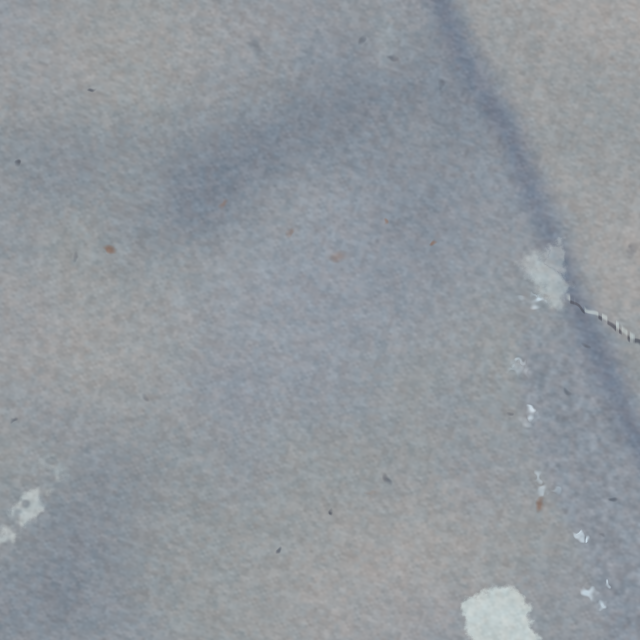
This texture is drawn by a WebGL 2 fragment shader. Its source:

```glsl
#version 300 es
precision highp float;
// Weathered concrete slab with soft stains, a diagonal seam, paint flakes and specks.
uniform vec2 u_resolution;
out vec4 fragColor;

const vec3 GREY = vec3(0.58, 0.60, 0.61);
const vec3 SAND = vec3(0.645, 0.64, 0.638);
const vec3 SLATE = vec3(0.49, 0.525, 0.57);
const vec3 STEEL = vec3(0.55, 0.58, 0.62);
const vec3 HAZE = vec3(0.59, 0.62, 0.66);
const vec3 PAINT = vec3(0.76, 0.80, 0.80);

float hash(vec2 p) {
    return fract(sin(dot(p, vec2(127.1, 311.7))) * 43758.5453);
}

float noise(vec2 p) {
    vec2 i = floor(p), f = fract(p);
    f = f * f * (3.0 - 2.0 * f);
    return mix(mix(hash(i), hash(i + vec2(1, 0)), f.x),
               mix(hash(i + vec2(0, 1)), hash(i + vec2(1, 1)), f.x), f.y);
}

float fbm(vec2 p) {
    float sum = 0.0, amp = 0.5;
    for (int i = 0; i < 5; i++) {
        sum += amp * noise(p);
        p = mat2(1.6, 1.2, -1.2, 1.6) * p + 7.3;
        amp *= 0.5;
    }
    return sum;
}

// Offset from a centre, rotated by an angle and scaled by two radii
vec2 local(vec2 p, vec2 centre, float angle, vec2 radii) {
    float c = cos(angle), s = sin(angle);
    return mat2(c, -s, s, c) * (p - centre) / radii;
}

float stain(vec2 p, vec2 centre, float angle, vec2 radii) {
    vec2 q = local(p, centre, angle, radii);
    return exp(-dot(q, q));
}

float blob(vec2 p, vec2 centre, float angle, vec2 radii, float soft) {
    return 1.0 - smoothstep(1.0 - soft, 1.0 + soft, length(local(p, centre, angle, radii)));
}

float seamX(float y) {
    return mix(1.0, 0.69, (y - 0.32) / 0.68) + 0.010 * sin(y * 9.0 - 5.0);
}

// Broad colour drifts on both sides of the seam
vec3 slab(vec2 p, float side) {
    vec2 w = p + 0.09 * (vec2(fbm(p * 5.0), fbm(p * 5.0 + 31.0)) - 0.48);
    float cloud = fbm(p * 5.0 + 3.0) - 0.48;
    float sand = 0.8 * stain(w, vec2(0.60, 0.10), 0.3, vec2(0.22, 0.12))
               + 0.6 * stain(w, vec2(0.10, 0.47), 0.0, vec2(0.20, 0.13))
               + 0.5 * stain(w, vec2(0.18, 0.93), 0.2, vec2(0.30, 0.10));
    float haze = stain(w, vec2(0.52, 0.57), 0.5, vec2(0.27, 0.17));
    float dark = 0.75 * stain(w, vec2(0.50, 0.82), 0.35, vec2(0.24, 0.08))
               + 0.70 * stain(w, vec2(0.33, 0.70), 0.6, vec2(0.14, 0.06))
               + 0.50 * stain(w, vec2(0.07, 0.76), 0.0, vec2(0.20, 0.07))
               + 0.80 * stain(w, vec2(0.09, 0.12), 0.9, vec2(0.26, 0.13))
               + 0.45 * stain(w, vec2(0.68, 0.73), 1.2, vec2(0.20, 0.09));
    vec3 col = mix(GREY, STEEL, clamp(0.35 + cloud * 2.2, 0.0, 1.0));
    col = mix(col, HAZE, 0.7 * haze);
    col = mix(col, SAND, clamp(sand + cloud * 0.4, 0.0, 1.0));
    col = mix(col, SLATE, clamp(dark + cloud * 0.4, 0.0, 1.0));
    float edge = 0.80 + 0.13 * smoothstep(0.40, 0.0, p.y) + 0.02 * cloud;
    float rough = smoothstep(0.0, 0.03, p.x - edge) * smoothstep(0.56, 0.42, p.y);
    col = mix(col, STEEL - 0.01 + 0.09 * (noise(p * 110.0) - 0.5), 0.8 * rough);
    vec3 far = mix(SAND, GREY, clamp(0.3 + cloud * 2.0, 0.0, 1.0));
    return mix(col, far, 0.9 * smoothstep(0.0, 0.06, side));
}

// Scattered specks, mostly dark and a few rusty
vec3 specks(vec3 col, vec2 p) {
    vec2 q = p + 0.005 * (vec2(noise(p * 130.0), noise(p * 130.0 + 23.0)) - 0.5);
    for (int i = 0; i < 26; i++) {
        float k = float(i);
        vec2 c = vec2(hash(vec2(k, 1.7)), hash(vec2(k, 5.3)));
        float size = mix(0.003, 0.010, pow(hash(vec2(k, 9.1)), 3.0));
        float m = blob(q, c, hash(vec2(k, 2.9)) * 3.1, size * vec2(1.4, 0.8), 0.8);
        vec3 tint = mix(vec3(0.36, 0.38, 0.42), vec3(0.53, 0.42, 0.37), step(0.7, hash(vec2(k, 4.4))));
        col = mix(col, tint, m * mix(0.25, 0.8, hash(vec2(k, 6.6))));
    }
    return col;
}

// Bright chips in loose clusters along the edge of the rough strip
float chips(vec2 p) {
    float m = 0.0;
    vec2 q = p + 0.014 * (vec2(noise(p * 110.0), noise(p * 110.0 + 17.0)) - 0.5);
    for (int i = 0; i < 18; i++) {
        float k = float(i), y = 0.54 - 0.09 * floor(k / 3.0) - 0.04 * hash(vec2(k, 2.3));
        float x = 0.80 + 0.12 * smoothstep(0.38, 0.0, y) + 0.045 * hash(vec2(k, 3.1));
        float size = mix(0.003, 0.008, hash(vec2(k, 8.2)));
        m = max(m, blob(q, vec2(x, y), k, size * vec2(1.2, 0.8), 0.7) * hash(vec2(k, 7.7)));
    }
    return m;
}

// Soft mottling drawn out along a slight diagonal, centred on zero
float mottle(vec2 p) {
    vec2 q = mat2(0.94, 0.34, -0.34, 0.94) * p;
    return 0.35 * noise(q * vec2(48.0, 62.0)) + 0.65 * noise(q * vec2(105.0, 145.0) + 5.0)
         + 0.60 * noise(q * vec2(190.0, 230.0) + 9.0) - 0.80;
}

void main() {
    vec2 p = gl_FragCoord.xy / u_resolution;
    float side = p.x - seamX(p.y) + 0.03 * (fbm(p * 12.0) - 0.48);
    vec3 col = slab(p, side);

    // Seam shadow with a soft, uneven edge
    float seam = exp(-pow(side / 0.024, 2.0)) * mix(0.55, 0.95, fbm(p * 22.0));
    col = mix(col, vec3(0.44, 0.48, 0.545), seam);

    // Paint: ragged splash, feathered streak and pale scuffs
    vec2 ragged = p + 0.06 * (vec2(fbm(p * 36.0), fbm(p * 36.0 + 11.0)) - 0.48);
    float paint = blob(ragged, vec2(0.782, 0.03), 0.2, vec2(0.052, 0.056), 0.12);
    float streak = blob(ragged, vec2(0.04, 0.20), 0.92, vec2(0.085, 0.017), 0.5);
    float scuff = blob(ragged, vec2(0.853, 0.568), -1.0, vec2(0.045, 0.020), 0.35);
    scuff = max(scuff, 0.8 * blob(ragged, vec2(0.873, 0.595), 0.5, vec2(0.017, 0.026), 0.3));
    float smear = stain(p, vec2(0.602, 0.935), 1.5, vec2(0.045, 0.014));
    col = mix(col, PAINT, 0.95 * paint);
    col = mix(col, PAINT, 0.65 * streak * smoothstep(0.2, 0.65, noise(p * 75.0)));
    col = mix(col, PAINT, 0.55 * scuff + 0.2 * smear);
    col = mix(col, vec3(0.82, 0.88, 0.92), chips(p));

    // Hairline of broken dots running off the seam
    float along = (p.x - 0.885) / 0.115;
    float hair = p.y - mix(0.532, 0.462, along) + 0.012 * (noise(p * 60.0) - 0.5);
    float span = smoothstep(-0.03, 0.05, along);
    float dash = smoothstep(0.35, 0.65, noise(vec2(along * 26.0, 2.0)));
    col = mix(col, vec3(0.33, 0.34, 0.38), 0.7 * span * dash * smoothstep(0.006, 0.001, abs(hair)));
    col = mix(col, PAINT, 0.7 * span * (1.0 - dash) * smoothstep(0.007, 0.001, abs(hair - 0.006)));
    col = specks(col, p);

    // Grain with faint colour variation
    float tint = noise(p * 95.0 + 40.0) - 0.5;
    col += 0.075 * mottle(p) + 0.022 * tint * vec3(1.0, -0.2, -0.8);
    fragColor = vec4(col, 1.0);
}
```
